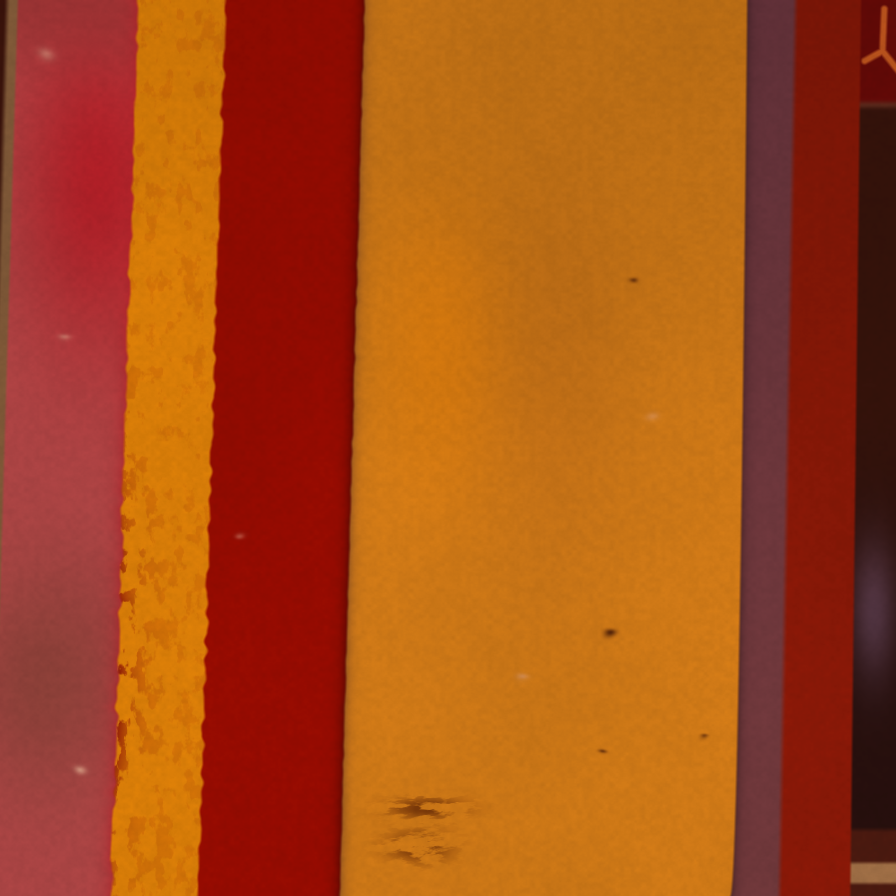
Reproduce this texture procedurally as a Shadertoy shader.

```glsl
// Worn vertical bands of red, ochre, pink and mauve paint, beside a dark recess.
const float SOFT = 0.0022;        // half width of band edges
const float GRAIN = 0.045;        // strength of the fine paint grain
const float MOTTLE = 0.10;        // strength of broad tonal patches
const vec3 CRIMSON = vec3(0.68, 0.12, 0.15);
const vec3 PINK = vec3(0.68, 0.27, 0.27);
const vec3 DUSTY = vec3(0.55, 0.25, 0.22);
const vec3 ORANGE = vec3(0.85, 0.49, 0.03);
const vec3 RED = vec3(0.59, 0.045, 0.005);
const vec3 OCHRE = vec3(0.78, 0.455, 0.085);
const vec3 MAUVE = vec3(0.44, 0.22, 0.23);
const vec3 RUST = vec3(0.51, 0.09, 0.025);
const vec3 RECESS = vec3(0.20, 0.07, 0.04);
const vec3 BEIGE = vec3(0.62, 0.43, 0.27);

// Chips in the paint: centre, radius, and tone (negative is dark).
const int CHIPS = 10;
const vec4 CHIP[CHIPS] = vec4[](
    vec4(0.709, 0.689, 0.006, -0.7), vec4(0.680, 0.293, 0.008, -0.9),
    vec4(0.671, 0.160, 0.006, -0.7), vec4(0.784, 0.177, 0.005, -0.6),
    vec4(0.727, 0.534, 0.008, 0.35), vec4(0.582, 0.244, 0.008, 0.45),
    vec4(0.091, 0.142, 0.009, 0.8), vec4(0.052, 0.940, 0.013, 0.5),
    vec4(0.072, 0.624, 0.008, 0.5), vec4(0.270, 0.404, 0.006, 0.4));

float hash(vec2 p) {
    return fract(sin(dot(p, vec2(127.1, 311.7))) * 43758.5453);
}

float noise(vec2 p) {
    vec2 i = floor(p), f = fract(p);
    f = f * f * (3.0 - 2.0 * f);
    return mix(mix(hash(i), hash(i + vec2(1, 0)), f.x),
               mix(hash(i + vec2(0, 1)), hash(i + vec2(1, 1)), f.x), f.y);
}

float fbm(vec2 p) {
    float sum = 0.0, amp = 0.5;
    for (int i = 0; i < 4; i++) {
        sum += amp * noise(p);
        p = p * 2.03 + 17.3;
        amp *= 0.5;
    }
    return sum / 0.9375;
}

// Coverage to the right of a signed distance.
float after(float d, float soft) { return smoothstep(-soft, soft, d); }

// Soft elliptical spot, one at its centre.
float spot(vec2 p, vec2 centre, vec2 radius) {
    vec2 q = (p - centre) / radius;
    return exp(-dot(q, q));
}

float segment(vec2 p, vec2 a, vec2 b) {
    vec2 d = b - a;
    return length(p - a - d * clamp(dot(p - a, d) / dot(d, d), 0.0, 1.0));
}

vec3 recess(vec2 p) {
    vec3 col = mix(RECESS, vec3(0.15, 0.06, 0.05), after(0.42 - p.y, 0.15));
    col += vec3(0.16, 0.14, 0.20) * spot(p, vec2(0.975, 0.32), vec2(0.025, 0.075));
    col = mix(col, vec3(0.29, 0.10, 0.06), after(0.074 - p.y, 0.004));
    float bar = after(p.y - 0.014, 0.003) * after(0.037 - p.y, 0.003);
    col = mix(col, BEIGE, bar);
    // Red panel with a small forked line above the opening
    vec3 panel = vec3(0.38, 0.035, 0.025);
    float fork = min(segment(p, vec2(0.987, 0.99), vec2(0.985, 0.943)),
                     segment(p, vec2(0.985, 0.943), vec2(1.01, 0.912)));
    fork = min(fork, segment(p, vec2(0.985, 0.943), vec2(0.965, 0.932)));
    panel = mix(panel, vec3(0.72, 0.32, 0.11), after(0.0035 - fork, SOFT));
    col = mix(col, panel, after(p.y - 0.886, 0.004));
    return col + vec3(0.14, 0.08, 0.06) * exp(-pow((p.y - 0.883) / 0.004, 2.0));
}

void mainImage(out vec4 fragColor, in vec2 fragCoord) {
    vec2 p = fragCoord / iResolution.xy;
    float rough = noise(p * vec2(30.0, 95.0)) - 0.5;
    float patches = fbm(p * vec2(5.0, 4.0)) - 0.5;

    // Distances from the leaning band borders
    float dPink = p.x - mix(-0.010, 0.020, p.y);
    float dOrange = p.x - mix(0.124, 0.154, p.y) - 0.005 * rough;
    float dRed = p.x - mix(0.221, 0.252, p.y) - 0.005 * rough;
    float dOchre = p.x - mix(0.379, 0.407, p.y) - 0.0015 * rough;
    float dMauve = p.x - mix(0.815, 0.834, sqrt(p.y));
    float dRust = p.x - mix(0.870, 0.888, p.y);
    float dRecess = p.x - mix(0.949, 0.961, p.y);

    // Left margin and faded pink band
    vec3 col = mix(vec3(0.22, 0.07, 0.04), BEIGE * 0.8, after(dPink + 0.012, 0.004));
    vec3 pink = mix(PINK, DUSTY, spot(p, vec2(0.05, 0.24), vec2(0.10, 0.13)));
    pink = mix(pink, CRIMSON, spot(p, vec2(0.11, 0.80), vec2(0.09, 0.19)));
    pink = mix(pink, vec3(0.57, 0.18, 0.18), 0.7 * after(p.y - 0.94, 0.06));
    pink = mix(pink, CRIMSON, 0.6 * exp(-abs(dOrange) / 0.008));
    col = mix(col, pink, after(dPink, SOFT));

    // Orange strip, scraped through to red along its lower left side
    float scratch = smoothstep(0.53, 0.68, fbm(p * vec2(95.0, 60.0)));
    float wear = exp(-max(dOrange, 0.0) / 0.014) * spot(p, vec2(p.x, 0.25), vec2(1.0, 0.19));
    vec3 orange = ORANGE * mix(1.0, 0.93, after(p.y - 0.75, 0.2));
    orange = mix(orange, vec3(0.58, 0.13, 0.02), scratch * min(1.0, wear + 0.13));
    col = mix(col, orange, after(dOrange, SOFT));
    col = mix(col, RED * mix(1.0, 0.92, p.y), after(dRed, SOFT));

    // Broad ochre field with a shaded left border and two smudges
    vec3 ochre = OCHRE * mix(1.03, 0.95, smoothstep(0.2, 1.0, p.y));
    ochre += vec3(0.05, 0.015, -0.03) * spot(p, vec2(0.49, 0.61), vec2(0.07, 0.16));
    ochre -= vec3(0.03, 0.025, 0.0) * spot(p, vec2(0.62, 0.58), vec2(0.09, 0.22));
    float smudge = spot(p, vec2(0.476, 0.098), vec2(0.042, 0.012))
                 + spot(p, vec2(0.468, 0.055), vec2(0.034, 0.017));
    smudge *= smoothstep(0.42, 0.65, fbm(vec2(p.x * 55.0 - p.y * 35.0, p.y * 150.0)));
    ochre = mix(ochre, vec3(0.45, 0.20, 0.03), min(smudge, 0.9));
    col *= 1.0 - 0.35 * exp(-abs(dOchre) / 0.006);
    ochre = mix(ochre, vec3(0.52, 0.30, 0.13), 0.75 * exp(-max(dOchre, 0.0) / 0.006));
    col = mix(col, ochre, after(dOchre, SOFT));

    // Mauve and rust bands, then the recess
    vec3 mauve = mix(MAUVE, vec3(0.38, 0.19, 0.22), p.y);
    mauve *= 1.0 - 0.3 * exp(-max(dMauve, 0.0) / 0.005);
    col = mix(col, mauve, after(dMauve, SOFT));
    col = mix(col, RUST * mix(1.06, 0.94, p.y), after(dRust, 0.004));
    col = mix(col, recess(p), after(dRecess, SOFT));

    // Chips, mottling and grain
    for (int i = 0; i < CHIPS; i++) {
        vec4 c = CHIP[i];
        float chip = spot(p + 0.006 * rough, c.xy, c.z * vec2(0.8, 0.5)) * abs(c.w);
        col = mix(col, c.w < 0.0 ? vec3(0.30, 0.12, 0.03) : vec3(0.85, 0.62, 0.52), chip);
    }
    col *= 1.0 + MOTTLE * patches + GRAIN * (fbm(p * 170.0) - 0.5) * 2.0;
    fragColor = vec4(clamp(col, 0.0, 1.0), 1.0);
}
```
